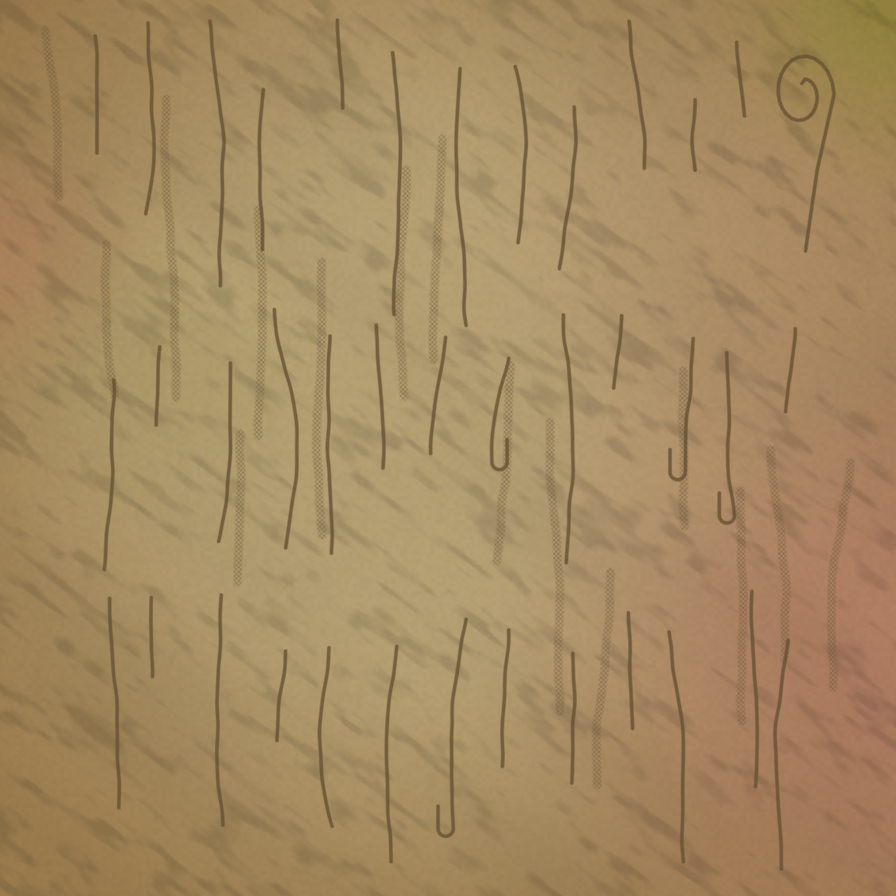
A three.js fragment shader for this texture:

```glsl
varying vec2 vUv;

float hash(vec2 p) {
  vec3 q = fract(p.xyx * vec3(0.1031, 0.1030, 0.0973));
  q += dot(q, q.yzx + 33.33);
  return fract((q.x + q.y) * q.z);
}

float noise(vec2 p) {
  vec2 cell = floor(p), f = fract(p);
  f = f * f * (3.0 - 2.0 * f);
  return mix(mix(hash(cell), hash(cell + vec2(1.0, 0.0)), f.x),
             mix(hash(cell + vec2(0.0, 1.0)), hash(cell + 1.0), f.x), f.y);
}

float segment(vec2 p, vec2 a, vec2 b) {
  vec2 ab = b - a;
  return length(p - a - ab * clamp(dot(p - a, ab) / dot(ab, ab), 0.0, 1.0));
}

// Sideways drift of a hand-drawn upright stroke
float drift(float y, float seed) {
  return 0.032 * (noise(vec2(y * 6.0, seed)) - 0.5)
       + 0.003 * (noise(vec2(y * 32.0, seed + 50.0)) - 0.5);
}

float stroke(vec2 p, float x, float top, float bottom, float seed) {
  float y = clamp(p.y, bottom, top);
  return length(vec2(p.x - x - drift(y, seed), p.y - y));
}

// Small U-turn with a short rising tail
float hook(vec2 p, vec2 end, float side) {
  float radius = 0.0085;
  vec2 q = vec2((p.x - end.x) * side + radius, p.y - end.y);
  float tail = length(vec2(q.x + radius, q.y - clamp(q.y, 0.0, 0.025)));
  return q.y < 0.0 ? min(tail, abs(length(q) - radius)) : tail;
}

float darkStrokes(vec2 p) {
  float d = 1.0;
  for (int i = 0; i < 13; i++) {
    for (int row = 0; row < 3; row++) {
      vec2 id = vec2(float(i), float(row));
      float seed = id.x * 3.0 + id.y + 7.0;
      float x = 0.105 + 0.066 * id.x + 0.036 * (hash(id + 11.0) - 0.5);
      float top = 0.98 - 0.31 * id.y - 0.1 * hash(id + 23.0);
      if (i == 12 && row == 0) continue;
      float bottom = max(top - mix(0.07, 0.30, hash(id + 37.0)), 0.03);
      d = min(d, stroke(p, x, top, bottom, seed));
      if (hash(id + 51.0) > 0.87) {
        float side = hash(id + 63.0) > 0.35 ? 1.0 : -1.0;
        d = min(d, hook(p, vec2(x + drift(bottom, seed), bottom), side));
      }
    }
  }
  return d;
}

// Spiral that unwinds into a hanging stem
float curl(vec2 p) {
  vec2 center = vec2(0.895, 0.895);
  vec2 last = center + vec2(0.0, 0.012);
  float d = 1.0;
  for (int i = 1; i <= 28; i++) {
    float t = float(i) / 28.0;
    float angle = 1.57 - 7.85 * t;
    vec2 next = center + mix(0.012, 0.036, t) * vec2(cos(angle), 1.35 * sin(angle));
    d = min(d, segment(p, last, next));
    last = next;
  }
  vec2 knee = vec2(0.912, 0.81);
  d = min(d, segment(p, last, knee));
  return min(d, segment(p, knee, vec2(0.899, 0.72)));
}

float faintStrokes(vec2 p) {
  float d = 1.0;
  for (int i = 0; i < 15; i++) {
    float id = float(i);
    float x = 0.065 + 0.063 * id + 0.04 * (hash(vec2(id, 81.0)) - 0.5);
    float top = mix(0.3, 1.0, hash(vec2(id, 92.0)));
    float bottom = max(top - mix(0.14, 0.36, hash(vec2(id, 104.0))), 0.01);
    d = min(d, stroke(p, x, top, bottom, id + 120.0));
  }
  return d;
}

// Blotchy tan ground, warmer toward the rim
vec3 ground(vec2 p) {
  vec3 color = vec3(0.70, 0.618, 0.445);
  float rim = length((p - vec2(0.48, 0.54)) * vec2(1.1, 1.0));
  color = mix(color, vec3(0.595, 0.475, 0.30), smoothstep(0.2, 0.72, rim));
  color = mix(color, vec3(0.69, 0.48, 0.39), 0.85 * smoothstep(0.55, 0.0, distance(p, vec2(1.03, 0.27))));
  color = mix(color, vec3(0.68, 0.54, 0.40), 0.6 * smoothstep(0.4, 0.0, distance(p, vec2(0.85, 0.72))));
  color = mix(color, vec3(0.57, 0.52, 0.24), 0.9 * smoothstep(0.24, 0.0, distance(p, vec2(1.0, 1.0))));
  color = mix(color, vec3(0.69, 0.50, 0.36), 0.6 * smoothstep(0.18, 0.0, distance(p, vec2(0.0, 0.72))));
  return mix(color, vec3(0.66, 0.61, 0.40), 0.4 * smoothstep(0.25, 0.0, distance(p, vec2(0.2, 0.58))));
}

void main() {
  vec3 color = ground(vUv);

  // Slanted streaks and fine grain
  vec2 slant = vec2(dot(vUv, vec2(0.8, -0.6)), dot(vUv, vec2(0.6, 0.8)));
  float streak = noise(slant * vec2(20.0, 75.0)) * 0.6 + noise(slant * vec2(45.0, 150.0) + 9.0) * 0.4;
  color *= 1.0 - 0.11 * smoothstep(0.5, 0.85, streak);
  color *= 1.0 + 0.05 * (noise(slant * vec2(4.0, 13.0) + 30.0) - 0.5);
  color *= 1.0 + 0.03 * (noise(vUv * 230.0) - 0.5);

  // Stippled pale strokes, then the firm ones
  vec3 ink = vec3(0.40, 0.32, 0.20);
  float stipple = 0.5 + 0.5 * cos(vUv.x * 1250.0) * cos(vUv.y * 1250.0);
  float pale = smoothstep(0.0065, 0.003, faintStrokes(vUv));
  color = mix(color, ink, pale * stipple * 0.45);
  float firm = smoothstep(0.0031, 0.0009, min(darkStrokes(vUv), curl(vUv)));
  color = mix(color, ink, firm * 0.82);

  gl_FragColor = vec4(color, 1.0);
}
```
